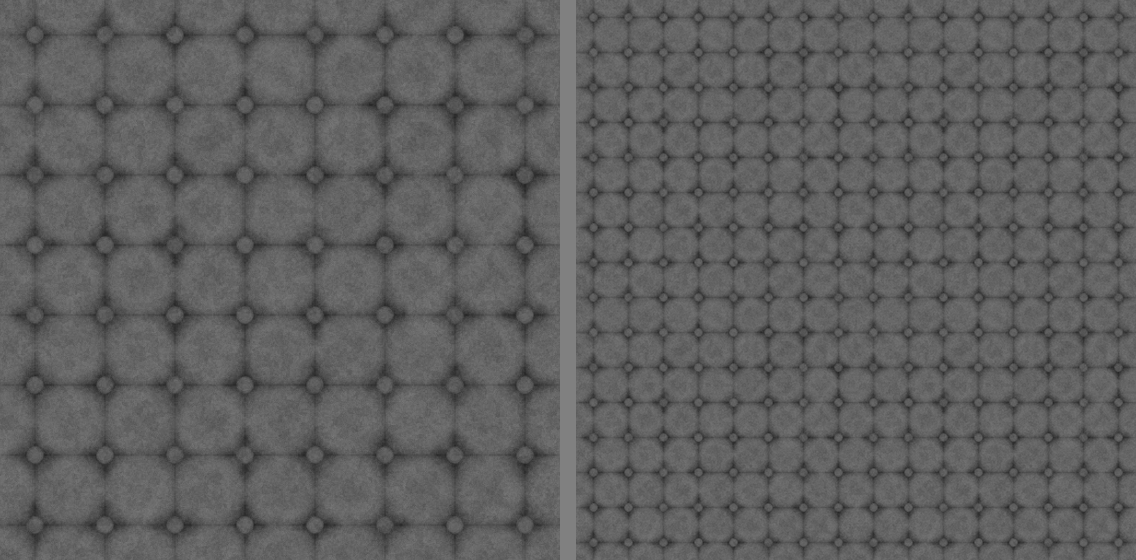
Left: one tile. Right: repeated 2 by 2.
A WebGL 2 fragment shader for this pattern:

```glsl
#version 300 es
precision highp float;
// Worn grey upholstery: an 8 by 8 grid of square pads with a round button at
// every seam crossing. Soft star-shaped shadows surround the buttons, and
// wrapping value noise adds blotches and grain, so the sheet tiles.
uniform vec2 u_resolution;
out vec4 outColor;

const float REPEATS = 8.0;
const float BUTTON_RADIUS = 0.125;
const float SEAM_HALF_WIDTH = 0.005;
const float LEATHER = 0.426;
const float BUTTON = 0.378;

// Integer hash of a lattice point, 0 to 1
float hash(vec2 cell, float seed) {
  uvec2 k = uvec2(cell);
  uint h = k.x * 1597334677u ^ k.y * 3812015801u ^ uint(seed) * 2654435769u;
  h = (h ^ (h >> 16)) * 2246822519u;
  h = (h ^ (h >> 13)) * 3266489917u;
  return float((h ^ (h >> 16)) >> 8) / 16777216.0;
}

// Value noise that wraps after a whole number of lattice cells
float noise(vec2 uv, float period, float seed) {
  vec2 p = uv * period;
  vec2 i = floor(p);
  vec2 f = p - i;
  f = f * f * (3.0 - 2.0 * f);
  vec2 a = mod(i, period);
  vec2 b = mod(i + 1.0, period);
  return mix(mix(hash(a, seed), hash(vec2(b.x, a.y), seed), f.x),
             mix(hash(vec2(a.x, b.y), seed), hash(b, seed), f.x), f.y);
}

float fbm(vec2 uv, float period, float seed) {
  float sum = 0.0;
  float weight = 0.5;
  for (int octave = 0; octave < 4; octave++) {
    sum += weight * noise(uv, period, seed + float(octave));
    period *= 2.0;
    weight *= 0.55;
  }
  return sum / 1.0094;
}

// Length under a p-norm: below 1 gives a concave star, 2 a circle
float normLength(vec2 v, float p) {
  return pow(pow(v.x, p) + pow(v.y, p), 1.0 / p);
}

float lineMask(float dist, float halfWidth, float blur) {
  return 1.0 - smoothstep(halfWidth - blur, halfWidth + blur, dist);
}

// Thin creases, stronger across than down, with faint stitching beside them
float seamShade(vec2 a, float blur, float wear) {
  float across = lineMask(a.y, SEAM_HALF_WIDTH, blur);
  float down = lineMask(a.x, SEAM_HALF_WIDTH, blur);
  float stitch = lineMask(abs(a.x - 0.035), 0.004, blur);
  float fold = exp(-min(a.x, a.y) / 0.09);
  return (0.06 * across + 0.035 * down + 0.012 * stitch) * wear + 0.045 * fold;
}

// Star-shaped shadow with a ragged edge
float starShade(vec2 a, float ragged, float strength) {
  float reach = max(normLength(a, 0.8) + ragged, 0.0) / 0.33;
  return strength * exp(-reach * reach);
}

// Button tone, falling off towards the rim
float buttonTone(float radius, float tint) {
  float rim = smoothstep(0.55, 1.05, radius / BUTTON_RADIUS);
  return BUTTON + tint - 0.06 * rim;
}

void main() {
  vec2 uv = gl_FragCoord.xy / u_resolution;
  vec2 grid = uv * REPEATS;
  vec2 cell = mod(floor(grid), REPEATS);
  vec2 pad = mod(floor(grid + 0.5), REPEATS);
  vec2 a = abs(fract(grid) - 0.5);
  float blur = 0.5 * REPEATS / min(u_resolution.x, u_resolution.y);

  // Wear
  float cloud = fbm(uv, 32.0, 11.0);
  float mottle = fbm(uv, 72.0, 23.0);
  float grain = 0.45 * noise(uv, 256.0, 41.0) + 0.55 * noise(uv, 512.0, 42.0) - 0.5;

  // Pad with a darker worn middle
  float core = 1.0 - smoothstep(0.1, 0.4, length(0.5 - a));
  float padWear = mix(0.6, 1.0, hash(pad, 61.0));
  float blotch = smoothstep(0.53, 0.59, mottle + 0.35 * (cloud - 0.5) + 0.07 * core * padWear);
  float tone = LEATHER - 0.03 * core * padWear - 0.028 * blotch;
  tone += 0.06 * (cloud - 0.5);

  // Seams and shadows
  tone -= seamShade(a, blur, mix(0.4, 1.2, cloud));
  float strength = mix(0.195, 0.225, hash(cell, 71.0));
  tone -= starShade(a, 0.25 * (cloud - 0.5) + 0.2 * (mottle - 0.5), strength);

  // Button
  float radius = normLength(a, 1.8);
  float tint = 0.025 * (hash(cell, 81.0) - 0.5) - 0.03 * smoothstep(0.5, 0.6, mottle);
  tone = mix(tone, buttonTone(radius, tint), lineMask(radius, BUTTON_RADIUS, blur + 0.008));

  tone += 0.09 * grain;
  outColor = vec4(vec3(clamp(tone, 0.15, 0.5)), 1.0);
}
```
